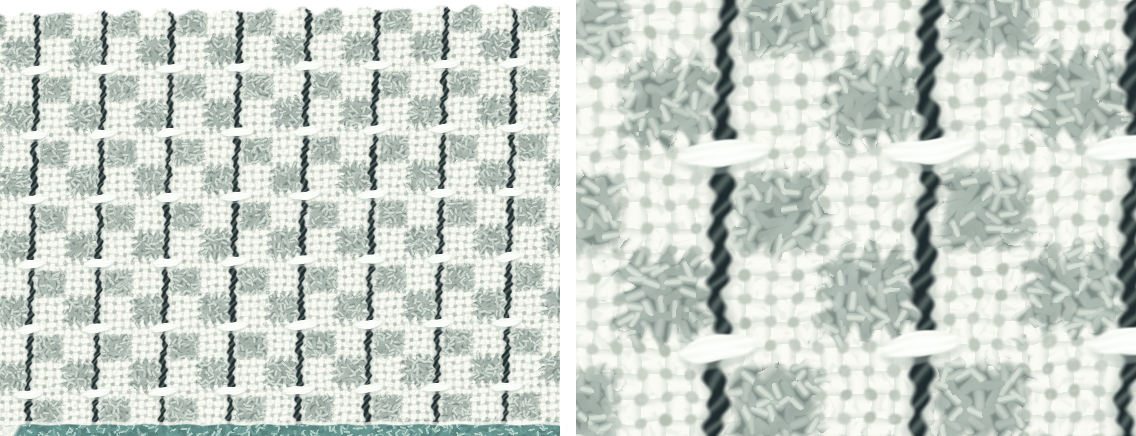
Left, the full canvas; right, a detail of the centre.
Write a WebGL 1 fragment shader that draws this texture.

```glsl
precision highp float;
uniform vec2 u_resolution;

const float TAU = 6.2831853;
const float THREADS = 8.0;
const vec3 WHITE = vec3(0.98, 0.985, 0.955);
const vec3 PALE = vec3(0.84, 0.87, 0.83);
const vec3 SILVER = vec3(0.71, 0.76, 0.73);
const vec3 SAGE = vec3(0.59, 0.65, 0.62);
const vec3 SLATE = vec3(0.43, 0.49, 0.47);
const vec3 CHARCOAL = vec3(0.24, 0.29, 0.29);
const vec3 INK = vec3(0.12, 0.17, 0.18);
const vec3 TEAL = vec3(0.40, 0.58, 0.56);

float hash(vec2 p) {
  return fract(sin(dot(p, vec2(41.3, 289.1))) * 4375.5);
}

// Smooth wander from layered sines, about -1 to 1
float wander(vec2 p) {
  return 0.5 * sin(p.x + 1.7 * sin(p.y)) + 0.3 * sin(2.3 * p.y - 1.1 * p.x)
       + 0.2 * sin(4.1 * p.x + 3.7 * p.y);
}

// Cellular noise of short turned fibres: x = distance, y = random tone
vec2 fibres(vec2 p, float halfLength) {
  vec2 nearest = vec2(9.0, 0.0);
  for (int j = -1; j <= 1; j++) {
    for (int i = -1; i <= 1; i++) {
      vec2 id = floor(p) + vec2(float(i), float(j));
      vec2 centre = id + 0.2 + 0.6 * vec2(hash(id), hash(id + 17.7));
      float angle = TAU * hash(id + 7.3);
      vec2 dir = vec2(cos(angle), sin(angle));
      vec2 d = p - centre;
      d -= dir * clamp(dot(d, dir), -halfLength, halfLength);
      float dist = length(d);
      if (dist < nearest.x) nearest = vec2(dist, hash(id + 3.1));
    }
  }
  return nearest;
}

// Box whose sides are toothed by the crossing threads
float toothedBlock(vec2 p, vec2 halfSize, float teeth, float soft) {
  vec2 bite = teeth * cos(TAU * THREADS * p.yx);
  vec2 d = abs(p) - halfSize - bite;
  return 1.0 - smoothstep(-soft, soft, max(d.x, d.y));
}

// Open white basket weave with small shaded gaps
vec3 whiteWeave(vec2 q) {
  vec2 crown = 0.5 - 0.5 * cos(TAU * q);
  float over = mod(floor(q.x) + floor(q.y), 2.0);
  float gap = (1.0 - crown.x) * (1.0 - crown.y);
  float side = mix(1.0 - crown.x, 1.0 - crown.y, over);
  float depth = mix(0.45, 1.0, hash(floor(q + 0.5)));
  vec3 colour = mix(WHITE, PALE, 0.6 * side * side);
  return mix(colour, SILVER * vec3(1.0, 0.99, 0.96), depth * smoothstep(0.25, 0.8, gap));
}

// Fuzzy grey yarn: mottled body, dark hollows, bright curls
vec3 greyYarn(vec2 fibre, float mottle) {
  vec3 colour = mix(SAGE, SILVER, clamp(0.35 + 0.4 * mottle + 0.5 * fibre.y, 0.0, 1.0));
  colour = mix(colour, SLATE, 0.8 * smoothstep(0.25, 0.6, fibre.x));
  float curl = (1.0 - smoothstep(0.08, 0.3, fibre.x)) * smoothstep(0.4, 0.75, fibre.y);
  return mix(colour, PALE * 1.04, 0.8 * curl);
}

// Twisted dark yarn; across is the distance from its axis
vec3 darkYarn(float across, float along) {
  float twist = 0.5 + 0.5 * sin(TAU * (THREADS * along + 9.0 * across));
  return mix(INK, mix(CHARCOAL, SLATE, 0.45), twist * twist);
}

void main() {
  vec2 p = gl_FragCoord.xy / u_resolution.y;
  float x = p.x;
  float down = 1.0 - p.y;

  // Slightly skewed cloth, one unit per repeat
  vec2 uv = vec2((x + 0.026 * down - 0.0895) / 0.1565 + 0.045 * sin(2.4 * x),
                 (down + 0.0155 * x - 0.1623) / 0.1485);
  vec2 fibre = fibres(uv * 16.0, 0.55);
  uv += 0.016 * vec2(wander(uv * 7.0), wander(uv.yx * 8.0 + 4.0));
  vec2 cell = fract(uv);
  vec2 knot = floor(uv + 0.5);
  vec2 fromKnot = uv - knot;

  // White ground and two grey blocks on the diagonal
  float ragged = 0.05 * (fibre.y - 0.5);
  float upper = toothedBlock(cell - vec2(0.29, 0.30), vec2(0.205, 0.19) + ragged, 0.018, 0.035);
  float lower = toothedBlock(cell - vec2(0.73, 0.73), vec2(0.22, 0.215) + ragged, 0.045, 0.035);
  vec3 colour = whiteWeave(uv * THREADS);
  colour = mix(colour, PALE, 0.35 * smoothstep(0.25, 0.5, fibre.x));
  colour = mix(colour, greyYarn(fibre, wander(uv * 11.0)), max(upper, lower) * 0.95);

  // Dark vertical yarn with a soft shadow
  float across = fromKnot.x - 0.014 * sin(TAU * 3.0 * uv.y + knot.x);
  float thickness = 0.038 + 0.012 * sin(TAU * THREADS * uv.y) + 0.012 * wander(uv * 5.0);
  float line = 1.0 - smoothstep(thickness - 0.018, thickness + 0.018, abs(across));
  colour = mix(colour, SAGE, 0.4 * (1.0 - smoothstep(0.03, 0.10, abs(across))));
  colour = mix(colour, darkYarn(across, uv.y), line);

  // White floats crossing the dark yarn
  float reach = 0.18 + 0.05 * hash(knot + 5.0);
  vec2 lens = fromKnot - vec2(0.03 * (hash(knot) - 0.5), -0.08 * fromKnot.x);
  float body = length(lens / vec2(reach, 0.068));
  float shadow = length((lens - vec2(0.0, 0.025)) / vec2(reach, 0.085));
  colour = mix(colour, SILVER, 0.45 * (1.0 - smoothstep(0.8, 1.1, shadow)));
  float strands = 0.5 + 0.5 * sin(lens.y * 130.0 + lens.x * 9.0);
  vec3 floatColour = mix(vec3(0.99, 1.0, 0.985), PALE, 0.25 * strands * body);
  colour = mix(colour, floatColour, 1.0 - smoothstep(0.85, 1.1, body));

  // Teal selvedge along the bottom, under a pale fold
  float hem = down - 0.974 - 0.0015 * sin(70.0 * x);
  float start = smoothstep(0.040, 0.055, x + 0.6 * hem);
  colour = mix(colour, WHITE, 0.7 * (1.0 - smoothstep(0.002, 0.006, abs(hem + 0.003))));
  float speck = (1.0 - smoothstep(0.1, 0.3, fibre.x)) * smoothstep(0.55, 0.8, fibre.y);
  vec3 selvedge = mix(TEAL * (0.85 + 0.3 * fibre.y), PALE, 0.75 * speck);
  vec3 corner = mix(WHITE, PALE, fibre.y);
  colour = mix(colour, mix(corner, selvedge, start), smoothstep(-0.002, 0.003, hem));

  // Frayed top edge against white
  float edge = 0.035 - 0.013 * x + 0.006 * sin(TAU * uv.x * 2.0)
             + 0.004 * sin(97.0 * x) + 0.008 * (fibre.x - 0.3);
  colour = mix(vec3(1.0), colour, smoothstep(-0.005, 0.005, down - edge));
  gl_FragColor = vec4(colour, 1.0);
}
```
